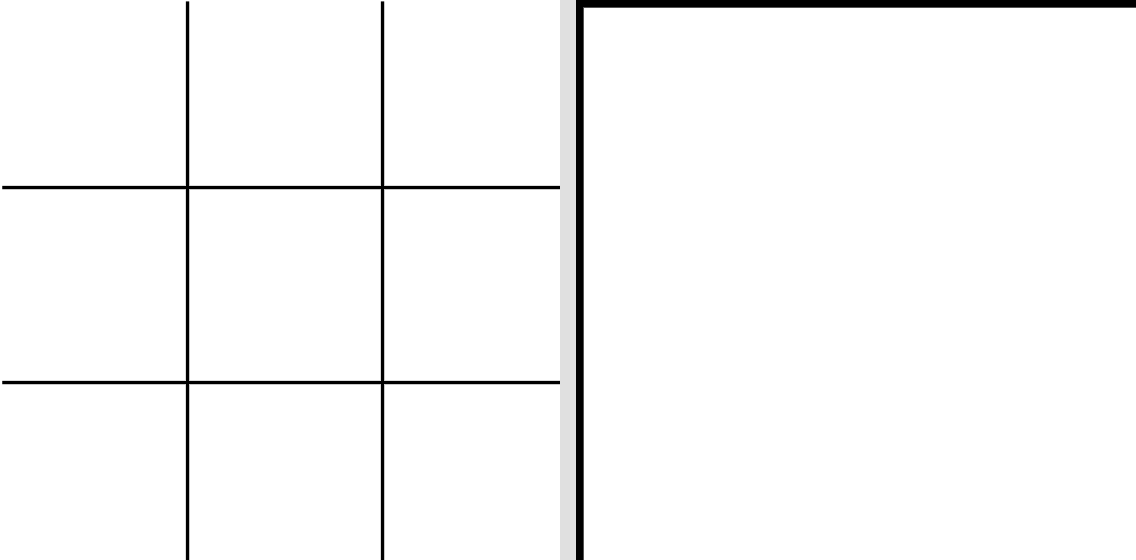
Left: the whole. Right: its middle third, enlarged.
This pattern is drawn by a WebGL 2 fragment shader. Its source:

```glsl
#version 300 es
precision highp float;
// Three by three grid of white cells ruled by thin black lines.
// Each axis folds into a repeating distance to its nearest line;
// the lines stop just short of the left and top edges.

#define FIRST_LINE 0.3349
#define PITCH 0.3482
#define LINE_WIDTH 0.0060
#define LEFT_GAP 0.0040
#define TOP_GAP 0.0025
#define PAPER_COLOR vec3(1.0)
#define INK_COLOR vec3(0.0)

uniform vec2 u_resolution;
out vec4 fragColor;

// Distance to the nearest line of a regular series, per axis
vec2 lineDistance(vec2 p) {
    vec2 cell = fract((p - FIRST_LINE) / PITCH + 0.5) - 0.5;
    return abs(cell) * PITCH;
}

// Antialiased coverage: 1 inside (negative distance), 0 outside
vec2 coverage(vec2 signedDistance, vec2 pixel) {
    return clamp(0.5 - signedDistance / pixel, 0.0, 1.0);
}

void main() {
    vec2 pixel = 1.0 / u_resolution;
    vec2 uv = gl_FragCoord.xy * pixel;
    vec2 p = vec2(uv.x, 1.0 - uv.y); // measured from the top left

    // x: vertical rules, y: horizontal rules
    vec2 rules = coverage(lineDistance(p) - 0.5 * LINE_WIDTH, pixel);

    // Trim the starting end of each rule
    vec2 ends = coverage(vec2(LEFT_GAP, TOP_GAP) - p, pixel);
    rules *= ends.yx;

    float ink = max(rules.x, rules.y);
    fragColor = vec4(mix(PAPER_COLOR, INK_COLOR, ink), 1.0);
}
```
